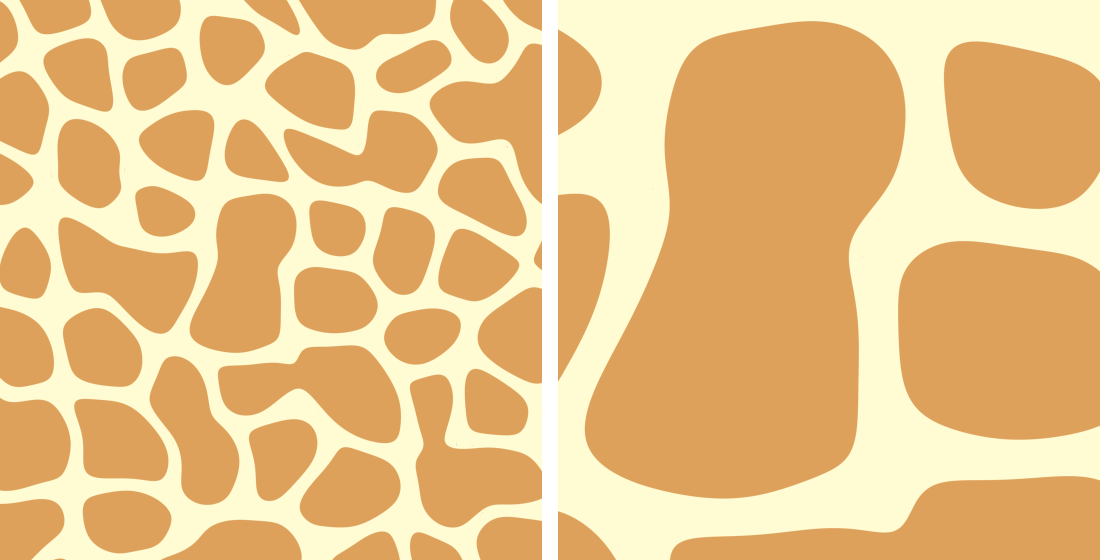
Left: the whole. Right: its middle third, enlarged.
This pattern is drawn by a Shadertoy shader. Its source:

```glsl
// Giraffe hide: rounded tan patches separated by cream channels.
// Cellular noise whose seeds may join a neighbour's group; soft sums of the
// seed distances give each group a smooth, sometimes bent or forked outline.

vec3 hash3(vec2 cell) {
    vec3 q = fract((cell.xyx + 37.0) * vec3(0.1031, 0.1030, 0.0973));
    q += dot(q, q.yxz + 33.33);
    return fract((q.xxy + q.yzz) * q.zyx);
}

vec2 seedPoint(vec2 cell) {
    return cell + 0.5 + 0.8 * (hash3(cell).xy - 0.5);
}

// Cell that leads the patch: usually itself, else a neighbour right or below
vec2 patchGroup(vec2 cell) {
    float pick = hash3(cell).z;
    if (pick < 0.15) return cell + vec2(1.0, 0.0);
    if (pick < 0.28) return cell + vec2(1.0, -1.0);
    if (pick < 0.42) return cell + vec2(0.0, -1.0);
    return cell;
}

// Soft difference between the distances to the rival patches and to our own
float patchDepth(vec2 p) {
    const float sharpness = 8.0;
    vec2 base = floor(p), ownGroup = base;
    float nearest = 1e3;

    // Find the group of the nearest seed
    for (int y = -2; y <= 2; y++)
    for (int x = -2; x <= 2; x++) {
        vec2 cell = base + vec2(x, y);
        float d = distance(p, seedPoint(cell));
        if (d < nearest) {
            nearest = d;
            ownGroup = patchGroup(cell);
        }
    }

    // Weigh that group against all others
    float own = 0.0, rivals = 1e-6;
    for (int y = -2; y <= 2; y++)
    for (int x = -2; x <= 2; x++) {
        vec2 cell = base + vec2(x, y);
        float weight = exp(sharpness * (nearest - distance(p, seedPoint(cell))));
        if (distance(patchGroup(cell), ownGroup) < 0.5) own += weight;
        else rivals += weight;
    }
    return log(own / rivals) / sharpness;
}

void mainImage(out vec4 fragColor, in vec2 fragCoord) {
    const vec3 cream = vec3(1.0, 0.99, 0.83);
    const vec3 tan_ = vec3(0.87, 0.63, 0.36);

    // Stretch the cells a little along the falling diagonal
    vec2 p = mat2(1.0, 0.1, 0.1, 1.0) * (7.0 * fragCoord / iResolution.y);

    // Layered sines make the outlines wander
    p += 0.10 * sin(2.3 * p.yx + vec2(0.7, 2.1));
    p += 0.03 * sin(5.9 * p.yx + vec2(1.9, 0.4));

    // Cut the channels and smooth their edges
    float depth = patchDepth(p) - 0.15;
    float pixelStep = max(length(vec2(dFdx(depth), dFdy(depth))), 1e-4);
    float patchMask = smoothstep(-0.75, 0.75, depth / pixelStep);
    fragColor = vec4(mix(cream, tan_, patchMask), 1.0);
}
```
